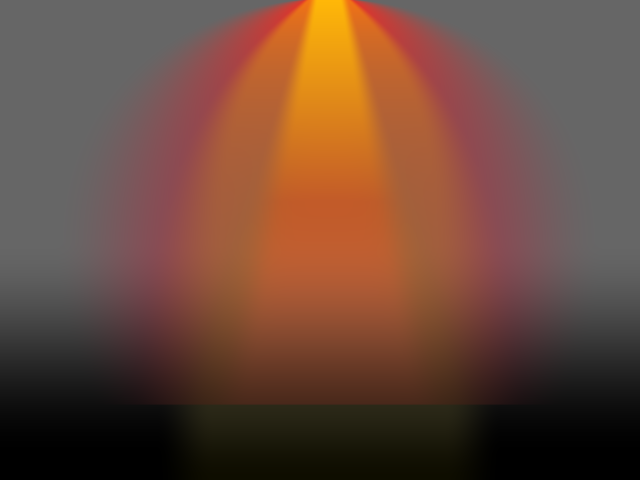
Reproduce this background procedurally as a Shadertoy shader.

```glsl
// Nested red, orange and yellow light cones falling from the top over a grey backdrop that fades to black.

// Soft cone coverage: 1 inside the inner half-width, 0 past the outer one.
float cone(float offset, float inner, float outer) {
    return 1.0 - smoothstep(inner, outer, offset);
}

void mainImage(out vec4 fragColor, in vec2 fragCoord) {
    // Depth below the top edge and distance from the axis, in canvas heights
    float depth = 1.0 - fragCoord.y / iResolution.y;
    float offset = abs(fragCoord.x - 0.514 * iResolution.x) / iResolution.y;
    float pixel = 1.0 / iResolution.y;

    // Grey backdrop sinking into darkness
    float dusk = smoothstep(0.5, 0.95, depth);
    vec3 backdrop = vec3(0.4 * (1.0 - dusk));
    float beamFade = 1.0 - 0.72 * dusk;

    // Half-widths of the three cones
    float redWidth = 1.2 * sqrt(depth + 0.003) * (1.0 - 0.65 * depth);
    float orangeWidth = 0.05 + 0.36 * (1.0 - exp(-3.6 * depth));
    float coreWidth = 0.035 + 0.26 * depth;

    // Wide red halo, turning mauve with depth
    vec3 red = mix(vec3(0.92, 0.2, 0.15), vec3(0.55, 0.28, 0.32), 1.0 - exp(-8.0 * depth));
    float halo = cone(offset, 0.8 * orangeWidth, redWidth);
    vec3 color = mix(backdrop, red * (1.0 - 0.9 * dusk), halo);

    // Orange cone, softer at its sides as it descends
    vec3 orange = mix(vec3(0.95, 0.45, 0.08), vec3(0.62, 0.36, 0.25), 1.0 - exp(-6.0 * depth));
    float side = cone(offset, orangeWidth * (0.8 - 0.35 * depth), orangeWidth * 1.05);
    color = mix(color, orange * beamFade, side);

    // Yellow core cooling to ember red
    vec3 core = mix(vec3(1.0, 0.72, 0.03), vec3(0.76, 0.355, 0.16), min(depth / 0.42, 1.0));
    core = mix(core, vec3(0.74, 0.41, 0.27), smoothstep(0.4, 0.75, depth));
    color = mix(color, core * beamFade, cone(offset, 0.65 * coreWidth, 1.2 * coreWidth));

    // Faint olive rim along the core
    float rim = exp(-pow((offset - coreWidth) / 0.05, 2.0)) * smoothstep(0.2, 0.6, depth);
    color = mix(color, vec3(0.6, 0.42, 0.2) * beamFade, 0.35 * rim);

    // Dim olive floor below the cut-off line
    vec3 olive = mix(vec3(0.175, 0.165, 0.1), vec3(0.055, 0.05, 0.0), smoothstep(0.82, 1.0, depth));
    vec3 ground = mix(backdrop, olive, cone(offset, 0.24, 0.36));
    color = mix(color, ground, smoothstep(-pixel, pixel, depth - 0.843));

    fragColor = vec4(color, 1.0);
}
```
